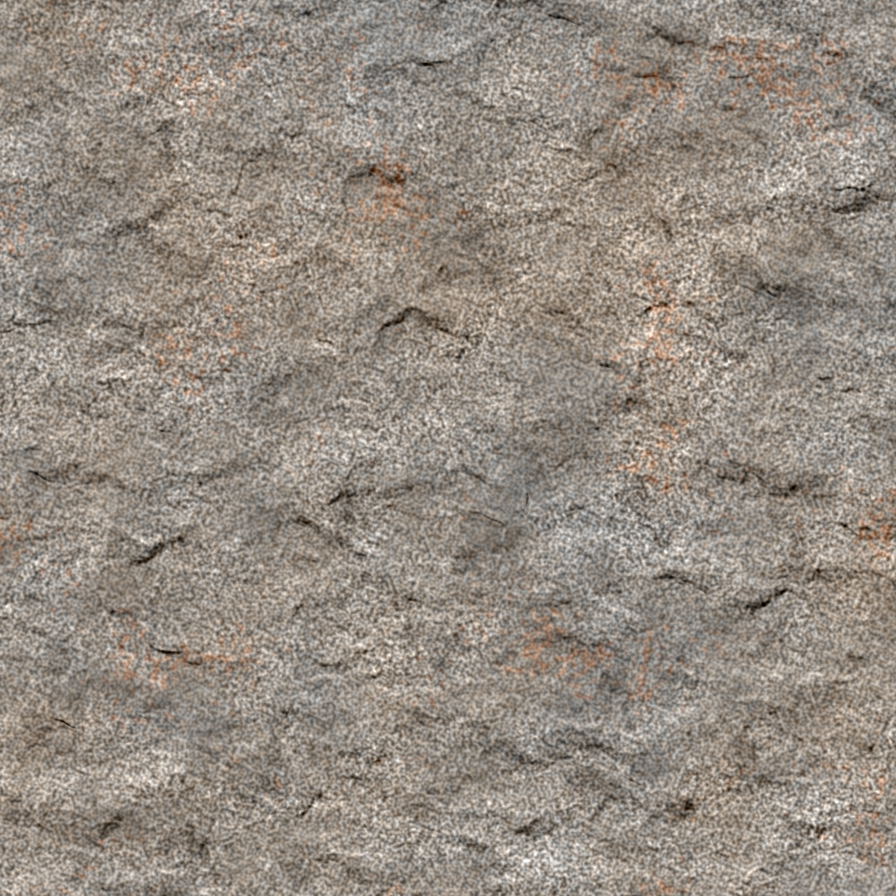
Write a three.js fragment shader that draws this texture.

```glsl
// Rough weathered granite: a craggy height field, lit from the upper left,
// gives ledges, chips and shadowed pockets. Mineral grain, faint mottling
// and rust specks, all made of gradient noise, colour the surface.
varying vec2 vUv;

// Random unit gradient of a lattice cell
vec2 gradient(vec2 cell) {
  vec3 h = fract(cell.xyx * vec3(0.1031, 0.1030, 0.0973));
  h += dot(h, h.yzx + 33.33);
  float angle = 6.2832 * fract((h.x + h.y) * h.z);
  return vec2(cos(angle), sin(angle));
}

float noise(vec2 p) {
  vec2 i = floor(p), f = p - i;
  vec2 w = f * f * f * (f * (f * 6.0 - 15.0) + 10.0);
  vec2 o = vec2(1.0, 0.0);
  return mix(
    mix(dot(gradient(i), f), dot(gradient(i + o), f - o), w.x),
    mix(dot(gradient(i + o.yx), f - o.yx), dot(gradient(i + 1.0), f - 1.0), w.x),
    w.y);
}

// Noise turned by an angle, so that layers do not share one lattice
float turned(vec2 p, float angle) {
  float c = cos(angle), s = sin(angle);
  return noise(mat2(c, s, -s, c) * p + angle * 40.0);
}

// Ragged coordinates, stretched along a line that falls to the right
vec2 craggy(vec2 p) {
  vec2 q = mat2(0.6, 0.4, -0.27, 0.9) * p;
  q += 0.025 * vec2(noise(p * 13.0), noise(p * 13.0 + 41.0));
  return q + 0.009 * vec2(noise(p * 47.0 + 8.0), noise(p * 47.0 + 71.0));
}

float height(vec2 p) {
  vec2 q = craggy(p);

  // Broken ledges: steep steps along masked noise contours
  float broken = smoothstep(0.05, 0.3, noise(p * 10.0 + 63.0));
  float h = 0.02 * broken * smoothstep(-0.04, 0.04, noise(q * 13.0 + 5.0));

  // Crags: each octave mixes smooth bumps with creased valleys
  float freq = 12.0, steep = 1.25;
  for (int i = 0; i < 5; i++) {
    float n = turned(q * freq, 0.3 + float(i) * 0.9);
    h += steep * (0.7 * n + 0.6 * abs(n)) / freq;
    freq *= 1.85;
    steep *= 0.87;
  }
  return h;
}

void main() {
  vec2 p = vUv + 2.0;
  vec2 q = craggy(p);

  // Relief: slope facing the light, with softened highlights
  float reach = 0.0028;
  float relief = (height(p) - height(p + reach * vec2(-0.4, 0.92))) / reach;
  float crevice = smoothstep(1.8, 5.0, -relief);
  relief /= 1.0 + 0.13 * max(relief, 0.0);

  // Shadowed pockets with ragged rims
  float pocket = smoothstep(0.22, 0.5, noise(q * 17.0 + 37.0)
    + 0.45 * noise(q * 58.0 + 13.0));

  // Mineral grain in three sizes, duller in the darker patches
  float patches = noise(p * 6.0) + 0.8 * turned(p * 14.0, 0.7)
    + 0.7 * turned(p * 31.0, 1.3);
  float grain = 0.1 * turned(p * 90.0, 0.5) + 0.17 * turned(p * 150.0, 1.1)
    + 0.31 * turned(p * 240.0, 2.0);

  float tone = 0.588 + 0.075 * patches + 0.046 * relief;
  tone += grain * (1.0 + 0.5 * patches);
  tone -= 0.1 * crevice + 0.1 * pocket;

  // Pale crystals gathered in the lighter patches
  float crystals = smoothstep(0.2, 0.5, turned(p * 170.0, 2.6));
  tone += 0.12 * crystals * smoothstep(-0.1, 0.4, patches);

  // Hue: faint drift between warm brown and blue grey, down to single grains
  float warmth = noise(p * 3.5 + 11.0) + 0.6 * noise(p * 13.0 + 23.0)
    + 1.1 * turned(p * 110.0, 0.9);
  vec3 color = tone + vec3(0.0, -0.032, -0.068);
  color += warmth * vec3(0.03, -0.003, -0.034);

  // Scattered rust specks
  float stain = noise(p * 6.0 + 83.0) + 0.5 * noise(p * 24.0 + 9.0)
    + 0.8 * turned(p * 100.0, 1.7);
  color += smoothstep(0.35, 0.85, stain) * vec3(0.07, -0.03, -0.08);

  gl_FragColor = vec4(clamp(color, 0.0, 1.0), 1.0);
}
```
